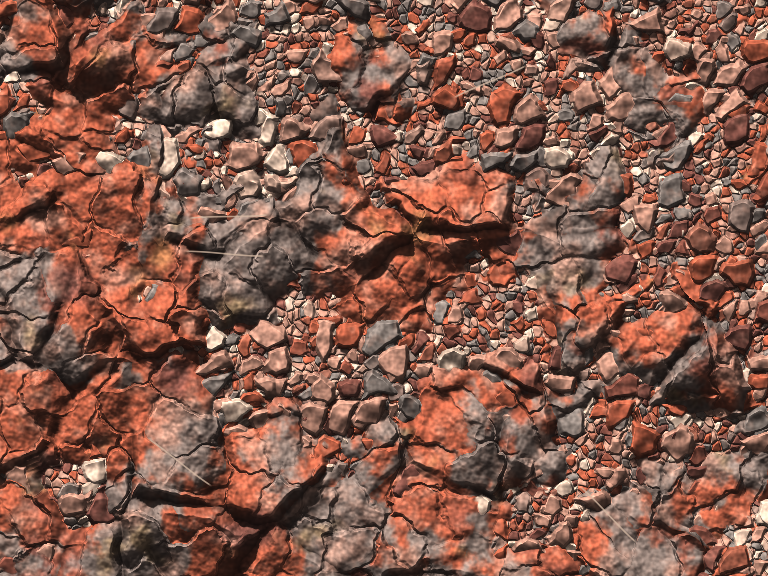
This texture is drawn by a WebGL 2 fragment shader. Its source:

```glsl
#version 300 es
precision highp float;

uniform vec2 u_resolution;
out vec4 fragColor;

const vec3 GREY = vec3(0.49, 0.45, 0.42);
const vec3 PINK = vec3(0.72, 0.53, 0.45);
const vec3 RED = vec3(0.68, 0.35, 0.25);
const vec3 MAROON = vec3(0.47, 0.29, 0.25);
const vec3 PALE = vec3(0.84, 0.73, 0.64);
const vec3 OCHRE = vec3(0.66, 0.52, 0.32);
const vec3 SUN = vec3(-0.23, 0.70, 0.68);
const float SUN_SLOPE = 0.85;
const float AMBIENT = 0.29;
const float SUNLIGHT = 1.1;
const float BLOCK_SCALE = 5.5;
const float FACET_SCALE = 13.0;
const float PEBBLE_SCALE = 20.0;
const float RELIEF_STEP = 0.0025;
const int SHADOW_STEPS = 5;
const int TWIGS = 5;

struct Stone { float edge; vec2 seed; vec2 local; };
struct Surface { float height; float crevice; float loose; vec2 block; vec2 facet; vec2 pebble; };

vec2 hash2(vec2 p) {
    vec3 q = fract(p.xyx * vec3(0.1031, 0.1030, 0.0973));
    q += dot(q, q.yzx + 33.33);
    return fract((q.xx + q.yz) * q.zy);
}

float gradientNoise(vec2 p) {
    vec2 c = floor(p), f = p - c, u = f * f * f * (f * (f * 6.0 - 15.0) + 10.0);
    vec2 x = vec2(1.0, 0.0);
    float a = dot(hash2(c) * 2.0 - 1.0, f);
    float b = dot(hash2(c + x.xy) * 2.0 - 1.0, f - x.xy);
    float d = dot(hash2(c + x.yx) * 2.0 - 1.0, f - x.yx);
    float e = dot(hash2(c + x.xx) * 2.0 - 1.0, f - x.xx);
    return mix(mix(a, b, u.x), mix(d, e, u.x), u.y);
}

float fbm(vec2 p) {
    float sum = 0.0, gain = 0.7;
    for (int i = 0; i < 4; i++) {
        sum += gain * gradientNoise(p);
        p = mat2(1.6, 1.2, -1.2, 1.6) * p + 11.3;
        gain *= 0.5;
    }
    return sum;
}

// Irregular cells, each measured along its own stretched axes
Stone stones(vec2 p) {
    Stone s = Stone(0.0, vec2(0.0), vec2(0.0));
    float nearest = 8.0, second = 8.0;
    for (int j = -1; j <= 1; j++)
    for (int i = -1; i <= 1; i++) {
        vec2 site = floor(p) + vec2(i, j);
        vec2 r = p - site - 0.1 - 0.8 * hash2(site);
        vec2 seed = hash2(site + 91.7);
        float a = 3.14 * seed.x;
        vec2 q = abs(mat2(cos(a), sin(a), -sin(a), cos(a)) * r) * vec2(0.8, 1.25);
        float d = mix(length(q), max(q.x, q.y), 0.5);
        if (d < nearest) {
            second = nearest;
            nearest = d;
            s.seed = seed;
            s.local = r;
        } else second = min(second, d);
    }
    s.edge = second - nearest;
    return s;
}

Surface relief(vec2 p) {
    vec2 bend = 0.07 * vec2(fbm(p * 5.0), fbm(p * 5.0 + 17.0));
    vec2 chip = 0.011 * vec2(fbm(p * 24.0 + 3.0), fbm(p * 24.0 + 57.0));
    vec2 bent = p + bend + chip;
    float cover = fbm(p * 4.2 + 3.1) + 0.32 * (p.y - 0.5) + 0.18 * (p.x - 0.65);
    cover = smoothstep(-0.16, 0.26, cover);

    // Fractured bedrock; some blocks stand out, others merge
    Stone block = stones(mat2(0.88, -0.47, 0.47, 0.88) * bent * BLOCK_SCALE);
    Stone facet = stones((bent + chip) * FACET_SCALE + 5.0);
    float depth = 0.006 + 0.045 * smoothstep(-0.1, 0.3, gradientNoise(p * 4.0 + 29.0));
    float bed = smoothstep(0.0, 0.2, block.edge)
        * (depth * (0.5 + block.seed.y) + 0.09 * dot(block.local, block.seed.yx - 0.5));
    bed += smoothstep(0.0, 0.12, facet.edge)
        * (0.001 + 0.013 * facet.seed.y * facet.seed.y + 0.05 * dot(facet.local, facet.seed - 0.5));
    bed += 0.027 * fbm(p * 15.0) - 0.05 * cover;

    // Loose stones of three sizes
    float rubble = -1.0, gap = 0.0, scale = PEBBLE_SCALE;
    vec2 pebble = vec2(0.0);
    for (int k = 0; k < 3; k++) {
        Stone s = stones((p + 0.1 * bend + 0.5 * chip) * scale + 31.0 * float(k));
        float present = k == 2 ? 1.0 : step(0.58, s.seed.x);
        float h = present * smoothstep(0.0, 0.3, s.edge)
            * (0.15 + 0.5 * s.seed.x + 0.7 * dot(s.local, s.seed.yx - 0.5)) / scale;
        if (h > rubble) {
            rubble = h;
            gap = s.edge;
            pebble = s.seed;
        }
        scale *= 1.8;
    }
    rubble += 0.008 * gradientNoise(p * 45.0) - 0.034 * (1.0 - cover);

    float loose = smoothstep(-0.002, 0.002, rubble - bed);
    float crack = min(block.edge, facet.edge + 0.06);
    return Surface(max(bed, rubble), mix(crack, gap, loose), loose, block.seed, facet.seed, pebble);
}

vec3 pebbleColour(float tone) {
    vec3 c = mix(MAROON, RED, smoothstep(0.1, 0.2, tone));
    c = mix(c, GREY, smoothstep(0.34, 0.42, tone));
    c = mix(c, PINK, smoothstep(0.54, 0.62, tone));
    return mix(c, PALE, smoothstep(0.86, 0.94, tone));
}

vec3 bedrockColour(vec2 p, Surface s) {
    vec3 c = mix(RED, MAROON, smoothstep(0.0, 0.4, fbm(p * 7.0 + 40.0)));
    float stain = fbm(p * 3.4 + 8.0) + 0.22 * (s.block.x - 0.5) + 0.16 * (s.facet.x - 0.5);
    stain += 0.3 * fbm(p * 22.0 + 6.0);
    c = mix(c, GREY, 0.92 * smoothstep(-0.04, 0.08, stain));
    c = mix(c, OCHRE, 0.5 * smoothstep(0.16, 0.4, fbm(p * 9.0 + 71.0)));
    return mix(c, PINK, 0.75 * smoothstep(-0.02, 0.3, fbm(p * 12.0 + 23.0)));
}

// Thin dry stems
float twigs(vec2 p, float aspect, float pixel) {
    float mask = 0.0;
    for (int i = 0; i < TWIGS; i++) {
        vec2 h = hash2(vec2(i, 7));
        float a = 1.6 * (h.y - 0.5);
        vec2 q = mat2(cos(a), -sin(a), sin(a), cos(a)) * (p - h * vec2(aspect, 1.0));
        float across = abs(q.y + 0.012 * sin(q.x * 16.0));
        float ends = 1.0 - smoothstep(0.06, 0.07, abs(q.x));
        mask = max(mask, ends * (1.0 - smoothstep(0.0004, 0.0004 + 1.2 * pixel, across)));
    }
    return mask;
}

void main() {
    vec2 p = gl_FragCoord.xy / u_resolution.y;
    Surface s = relief(p);

    // Slope lighting and cast shadow
    float dx = relief(p + vec2(RELIEF_STEP, 0.0)).height - s.height;
    float dy = relief(p + vec2(0.0, RELIEF_STEP)).height - s.height;
    vec3 normal = normalize(vec3(-dx, -dy, RELIEF_STEP * 1.15));
    float diffuse = max(dot(normal, normalize(SUN)), 0.0);
    float blocked = 0.0;
    for (int i = 1; i <= SHADOW_STEPS; i++) {
        float t = 0.008 * float(i);
        float rise = relief(p + normalize(SUN.xy) * t).height - s.height;
        blocked = max(blocked, rise - t * SUN_SLOPE);
    }
    float shadow = smoothstep(0.0, 0.012, blocked);

    // Mineral colours, grain and dust
    vec3 colour = mix(bedrockColour(p, s), pebbleColour(s.pebble.y), s.loose);
    colour = mix(colour, PINK, 0.3 * smoothstep(0.0, 0.4, fbm(p * 40.0 + 13.0)));
    colour *= 1.0 + 0.4 * gradientNoise(p * 140.0) + 0.35 * fbm(p * 50.0 + 9.0);
    colour *= (AMBIENT + SUNLIGHT * diffuse * (1.0 - 0.85 * shadow)) * (1.0 - 0.35 * shadow);
    colour *= mix(0.65, 1.0, smoothstep(0.0, 0.1, s.crevice));
    colour += vec3(0.025, 0.015, 0.015);

    float stem = twigs(p, u_resolution.x / u_resolution.y, 1.0 / u_resolution.y);
    fragColor = vec4(mix(colour, PALE, 0.75 * stem), 1.0);
}
```
